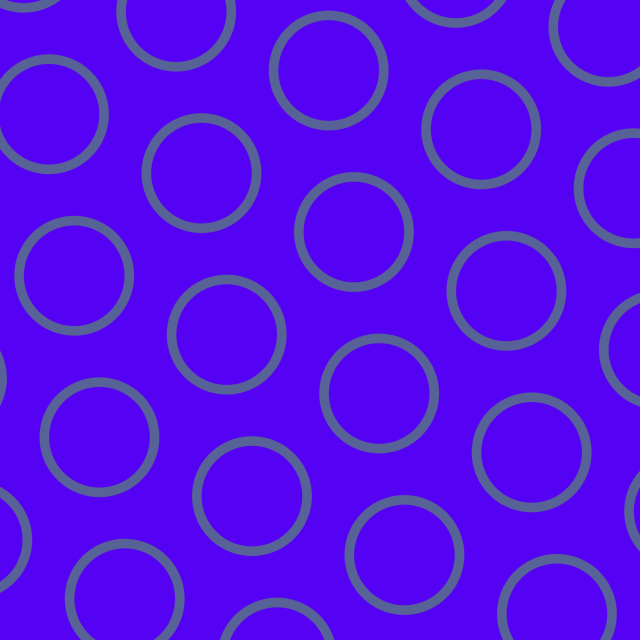
Give the GLSL for this pattern, as a Shadertoy shader.

```glsl
#define SPACING 0.2554
#define TILT 0.3685
#define RING_CENTER vec2(0.5530, 0.6375)
#define RING_RADIUS 0.0861
#define LINE_WIDTH 0.0150
#define GROUND_COLOR vec3(0.335, 0.005, 0.953)
#define RING_COLOR vec3(0.340, 0.390, 0.590)

// Offset to the nearest point of a rectangular grid
vec2 gridOffset(vec2 p, vec2 cell) {
    return p - cell * round(p / cell);
}

// Distance to the nearest point of a triangular lattice
float latticeDistance(vec2 p) {
    vec2 cell = SPACING * vec2(1.0, sqrt(3.0));
    return min(length(gridOffset(p, cell)),
               length(gridOffset(p - 0.5 * cell, cell)));
}

void mainImage(out vec4 fragColor, in vec2 fragCoord) {
    vec2 uv = fragCoord / iResolution.y;
    float pixel = 1.0 / iResolution.y;

    // Turn the lattice about the center of one ring
    float c = cos(TILT), s = sin(TILT);
    vec2 p = mat2(c, s, -s, c) * (uv - RING_CENTER);

    // Ring outline with smoothed edges
    float ringDistance = abs(latticeDistance(p) - RING_RADIUS) - 0.5 * LINE_WIDTH;
    float ring = 1.0 - smoothstep(-0.75 * pixel, 0.75 * pixel, ringDistance);

    fragColor = vec4(mix(GROUND_COLOR, RING_COLOR, ring), 1.0);
}
```
